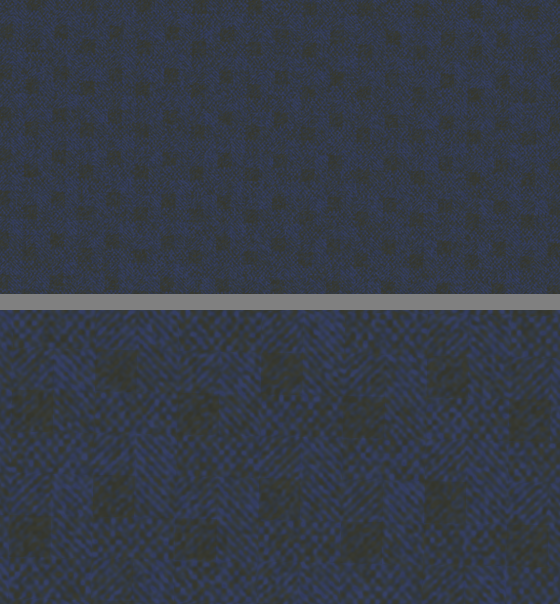
Top, the full canvas; bottom, a detail of the centre.
A Shadertoy shader for this texture:

```glsl
const float TAU = 6.2831853;
const vec3 OLIVE = vec3(0.212, 0.217, 0.180);
const vec3 SLATE = vec3(0.198, 0.228, 0.272);
const vec3 NAVY = vec3(0.207, 0.243, 0.390);
const vec2 CELL_SIZE = vec2(0.0470, 0.0474); // fractions of canvas height
const vec2 ANCHOR = vec2(0.2985, 0.7015);    // centre of one dark check
const float TILT = 0.019;
const float THREADS = 10.0;                  // threads per check
const int SAMPLES = 3;

float hash(vec2 p) {
    vec3 q = fract(vec3(p.xyx) * vec3(0.1031, 0.1030, 0.0973));
    q += dot(q, q.yzx + 33.33);
    return fract((q.x + q.y) * q.z);
}

float valueNoise(vec2 p) {
    vec2 i = floor(p);
    vec2 f = fract(p);
    f = f * f * (3.0 - 2.0 * f);
    float low = mix(hash(i), hash(i + vec2(1.0, 0.0)), f.x);
    float high = mix(hash(i + vec2(0.0, 1.0)), hash(i + 1.0), f.x);
    return mix(low, high, f.y);
}

// Diagonal ribs; the sign of lean sets their direction
float twill(vec2 p, float lean) {
    return sin(TAU * (4.0 * lean * p.x + 4.0 * p.y));
}

// Ribs whose direction flips from one column of checks to the next
float herringbone(vec2 p) {
    return twill(vec2(abs(mod(p.x, 2.0) - 1.0), p.y), 1.0);
}

// Staggered dots of a basket weave
float basket(vec2 p) {
    vec2 wave = sin(TAU * p * vec2(3.5, 3.0));
    return 1.7 * wave.x * wave.y;
}

// Check position within the 2 by 3 unit, stepped up on alternate pairs
vec2 unitPosition(vec2 cell) {
    float pairStep = mod(floor(cell.x * 0.5), 2.0);
    return vec2(mod(cell.x, 2.0), mod(cell.y - pairStep, 3.0));
}

// Amount of blue yarn showing: 0 is olive, 1 is navy
float blueAmount(vec2 p) {
    vec2 cell = floor(p);
    vec2 unit = unitPosition(cell);
    float base = 0.51;
    float weave = herringbone(p);
    float relief = 0.25;

    if (unit.x < 0.5 && unit.y < 0.5) {        // dark check
        base = 0.23;
        relief = 0.17;
    } else if (unit.x > 0.5 && unit.y > 0.5 && unit.y < 1.5) { // blue check
        base = 0.63;
    } else if (unit.y > 1.5) {                 // basket checks
        base = 0.48;
        weave = basket(p);
        relief = 0.27;
    }

    float checkWear = 0.06 * (hash(cell + 71.0) - 0.5);
    float yarnGrain = 0.85 * (valueNoise(p * THREADS) - 0.5);
    float warpStreak = 0.06 * (valueNoise(vec2(p.x * THREADS, p.y * 0.3)) - 0.5);
    return base + relief * weave + checkWear + yarnGrain + warpStreak;
}

vec3 yarnColour(float blue) {
    float t = clamp(blue, 0.0, 1.0);
    vec3 cool = mix(OLIVE, SLATE, min(2.0 * t, 1.0));
    return mix(cool, NAVY, max(2.0 * t - 1.0, 0.0));
}

vec3 cloth(vec2 uv) {
    // Turn the cloth slightly, then count in checks
    vec2 d = uv - ANCHOR;
    vec2 level = d + TILT * vec2(-d.y, d.x);
    vec2 p = level / CELL_SIZE + 0.5;
    float shade = 1.0 + 0.12 * (valueNoise(p * THREADS + 40.0) - 0.5);
    return yarnColour(blueAmount(p)) * shade;
}

void mainImage(out vec4 fragColor, in vec2 fragCoord) {
    // Average a small grid of samples to smooth threads and edges
    vec3 total = vec3(0.0);
    for (int y = 0; y < SAMPLES; y++) {
        for (int x = 0; x < SAMPLES; x++) {
            vec2 offset = (vec2(x, y) + 0.5) / float(SAMPLES) - 0.5;
            total += cloth((fragCoord + offset) / iResolution.y);
        }
    }
    fragColor = vec4(total / float(SAMPLES * SAMPLES), 1.0);
}
```
